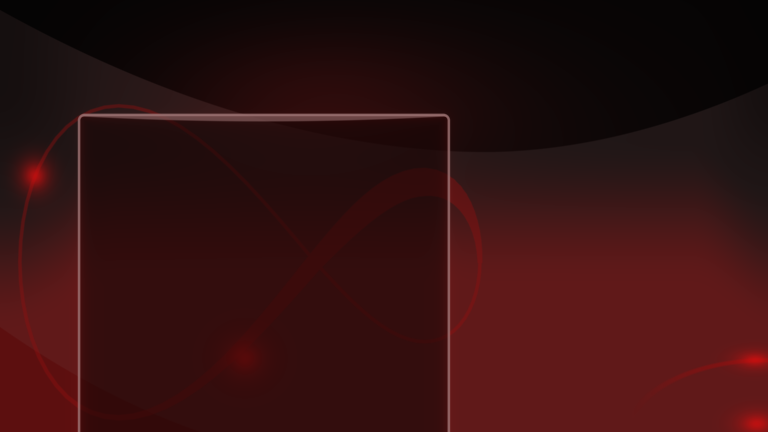
Reproduce this background procedurally as a WebGL 2 fragment shader.

```glsl
#version 300 es
precision highp float;

uniform vec2 u_resolution;
out vec4 fragColor;

#define RED_FIELD vec3(0.375, 0.097, 0.097)
#define GREY_HAZE vec3(0.125, 0.088, 0.088)
#define NIGHT vec3(0.012, 0.010, 0.010)
#define RIBBON_RED vec3(0.56, 0.06, 0.06)
#define PANEL_TINT vec3(0.095, 0.02, 0.02)
#define FRAME_PINK vec3(0.62, 0.46, 0.46)
#define PANEL_CENTER vec2(0.611, 0.300)
#define PANEL_HALF vec2(0.428, 0.434)
#define LOOP_CENTER vec2(0.729, 0.394)
#define LOOP_STEPS 96

// Soft elliptical falloff
float glow(vec2 p, vec2 center, vec2 radius) {
    vec2 q = (p - center) / radius;
    return exp(-dot(q, q));
}

// Bright core inside a wider halo
float spark(vec2 p, vec2 center, vec2 radius) {
    return 0.55 * glow(p, center, radius) + 0.45 * glow(p, center, radius * 0.5);
}

float roundedBox(vec2 p, vec2 halfSize, float radius) {
    vec2 q = abs(p) - halfSize + radius;
    return length(max(q, 0.0)) + min(max(q.x, q.y), 0.0) - radius;
}

// Figure-eight with a large left lobe and a small right lobe
vec2 loopPoint(float t) {
    float c = cos(t);
    vec2 size = c < 0.0 ? vec2(0.683, 0.361) : vec2(0.382, 0.185);
    return LOOP_CENTER + size * vec2(c * (0.88 + 0.12 * c * c), sin(2.0 * t));
}

// The band swells over the upper right lobe
float loopHalfWidth(float t) {
    float d = (t - 0.85) / (t < 0.85 ? 0.5 : 0.95);
    return 0.004 + 0.029 * exp(-d * d);
}

float loopDistance(vec2 p) {
    float best = 10.0;
    float dt = 6.2831853 / float(LOOP_STEPS);
    vec2 a = loopPoint(0.0);
    for (int i = 0; i < LOOP_STEPS; i++) {
        float t = float(i) * dt;
        vec2 b = loopPoint(t + dt);
        vec2 ab = b - a;
        float h = clamp(dot(p - a, ab) / dot(ab, ab), 0.0, 1.0);
        best = min(best, length(p - a - h * ab) - loopHalfWidth(t + h * dt));
        a = b;
    }
    return best;
}

vec3 backdrop(vec2 p, float px) {
    // Red field fading upward, lower near both sides
    float side = 1.0 - smoothstep(0.0, 0.28, p.x) + smoothstep(1.6, 1.8, p.x);
    float rise = smoothstep(0.34, 0.68, p.y + 0.11 * side);
    vec3 col = mix(RED_FIELD, GREY_HAZE, rise);
    col *= 1.0 - 0.35 * side * smoothstep(0.5, 0.8, p.y);

    // Dark sweep hanging from the top
    float dx = p.x - 1.123;
    float curve = 0.648 + (dx < 0.0 ? 0.264 : 0.354) * pow(abs(dx), 1.9);
    vec3 sky = NIGHT + vec3(0.055, 0.018, 0.018) * glow(p, vec2(1.0, 0.65), vec2(0.55, 0.3));
    col = mix(col, sky, 0.92 * smoothstep(-px, px, p.y - curve));
    col += vec3(0.12, 0.018, 0.018) * glow(p, vec2(0.72, 0.76), vec2(0.36, 0.17));

    // Deep red corner at the lower left
    float x = min(p.x, 0.9);
    float corner = 0.243 - 0.70 * x + 0.38 * x * x;
    return mix(col, vec3(0.35, 0.03, 0.03), 0.55 * smoothstep(-px, px, corner - p.y));
}

void main() {
    vec2 p = gl_FragCoord.xy / u_resolution.y;
    float px = 1.0 / u_resolution.y;
    vec3 col = backdrop(p, px);

    // Ribbon
    float ribbon = loopDistance(p);
    col = mix(col, RIBBON_RED, 0.42 * (1.0 - smoothstep(-px, px, ribbon)));

    // Arc at the lower right
    vec2 q = (p - vec2(1.771, -0.019)) / vec2(0.324, 0.185);
    float arc = abs(length(q) - 1.0) * 0.22;
    float arcFade = smoothstep(1.44, 1.66, p.x) * step(0.0, q.y);
    col = mix(col, RIBBON_RED, 0.6 * arcFade * (1.0 - smoothstep(0.002, 0.009, arc)));

    // Sparks on the lines
    float sparks = spark(p, vec2(0.081, 0.593), vec2(0.042, 0.046))
                 + spark(p, vec2(0.567, 0.171), vec2(0.055, 0.052))
                 + spark(p, vec2(1.748, 0.167), vec2(0.052, 0.024))
                 + spark(p, vec2(1.752, 0.019), vec2(0.052, 0.032));
    col = mix(col, vec3(0.82, 0.06, 0.06), 0.8 * min(sparks, 1.0));

    // Dark glass panel with a red rim glow
    float box = roundedBox(p - PANEL_CENTER, PANEL_HALF, 0.013);
    float inside = 1.0 - smoothstep(-px, px, box);
    col = mix(col, mix(col, PANEL_TINT, 0.62), inside);
    col += vec3(0.10, 0.012, 0.012) * exp(-abs(box) / 0.011) * mix(0.3, 1.0, inside);

    // Lens-shaped gloss under the top edge
    float u = (p.x - PANEL_CENTER.x) / PANEL_HALF.x;
    float lens = PANEL_CENTER.y + PANEL_HALF.y - 0.003 - 0.012 * (1.0 - u * u);
    col = mix(col, FRAME_PINK, 0.55 * inside * smoothstep(-px, px, p.y - lens));

    // Thin frame
    float frame = 1.0 - smoothstep(0.0, 0.0015 + px, abs(box) - 0.001);
    col = mix(col, FRAME_PINK, 0.8 * frame);

    fragColor = vec4(clamp(col, 0.0, 1.0), 1.0);
}
```
